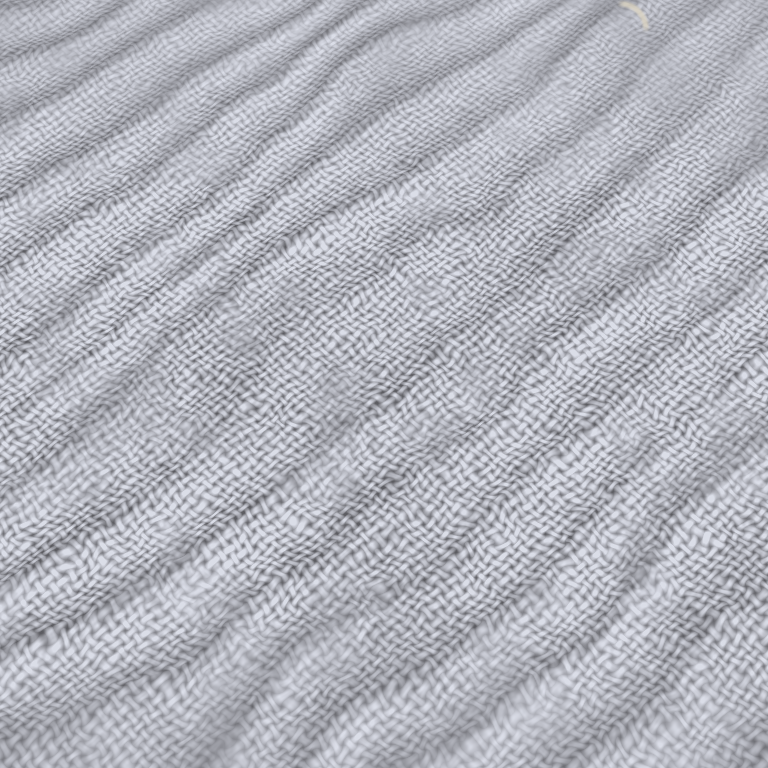
Give the GLSL for this texture, as a three.js fragment shader.

```glsl
// Crinkled grey cotton gauze: a plain weave over soft diagonal folds, seen at a slant.
#define YARNS 92.0
#define FOLDS 10.5
#define PERSPECTIVE 0.38
#define FOLD_SHADE 0.34
#define WEAVE_CONTRAST 0.95
#define FUZZ 0.26
#define SHADOW_COLOR vec3(0.36, 0.36, 0.38)
#define LIGHT_COLOR vec3(0.83, 0.84, 0.88)
#define LINT_COLOR vec3(0.86, 0.83, 0.76)

varying vec2 vUv;

const float PI = 3.14159265;
const vec2 FOLD_DIR = vec2(0.77, 0.64);
const vec2 FOLD_NORMAL = vec2(-0.64, 0.77);
const vec2 WEFT_NORMAL = vec2(0.60, 0.80);

float hash(vec2 p) {
  vec3 q = fract(vec3(p.xyx) * 0.1031);
  q += dot(q, q.yzx + 33.33);
  return fract((q.x + q.y) * q.z);
}

float noise(vec2 p) {
  vec2 i = floor(p);
  vec2 f = fract(p);
  f = f * f * (3.0 - 2.0 * f);
  float low = mix(hash(i), hash(i + vec2(1.0, 0.0)), f.x);
  float high = mix(hash(i + vec2(0.0, 1.0)), hash(i + 1.0), f.x);
  return mix(low, high, f.y);
}

// Height of the cloth: rounded ridges with narrow, wandering valleys
float foldHeight(vec2 q) {
  float along = dot(q, FOLD_DIR);
  float across = dot(q, FOLD_NORMAL);
  float wander = 1.5 * noise(vec2(along * 3.2, across * 5.0) + 20.0)
               + 0.35 * noise(vec2(along * 11.0, across * 9.0) + 50.0);
  float ridge = abs(sin(PI * (across * FOLDS + wander)));
  float lumps = noise(vec2(along * 7.0, across * 21.0) + 80.0);
  float strength = 0.35 + 0.6 * noise(q * 4.0 + 35.0);
  return mix(lumps, ridge, strength);
}

// Brightness of one yarn from its middle to its edge
float yarnProfile(float offset, float id) {
  float halfWidth = 0.47 + 0.12 * hash(vec2(id, 7.0));
  return 1.0 - smoothstep(0.08, halfWidth, abs(offset));
}

// Two yarn sets passing over and under each other
float weave(vec2 w) {
  vec2 id = floor(w);
  vec2 f = fract(w) - 0.5;
  float warpLift = 0.5 + 0.5 * cos(PI * (w.x - 0.5 + id.y));
  float weftLift = 0.5 - 0.5 * cos(PI * (w.y - 0.5 + id.x));
  float warp = yarnProfile(f.y, id.y) * (0.36 + 0.64 * warpLift);
  float weft = yarnProfile(f.x, id.x) * (0.36 + 0.58 * weftLift);
  return max(warp, weft);
}

// A small curled thread end near the top edge
float lint(vec2 p) {
  vec2 d = p - vec2(0.808, 0.962);
  float ring = abs(length(d) - 0.033);
  float sector = smoothstep(-0.006, 0.006, d.x) * smoothstep(-0.006, 0.006, d.y);
  return sector * (1.0 - smoothstep(0.001, 0.006, ring));
}

void main() {
  // Slanted view: the cloth gets finer towards the top
  vec2 q = vUv - 0.5;
  q /= 1.0 - PERSPECTIVE * q.y;

  // Fold light from the upper left
  float height = foldHeight(q);
  float slope = height - foldHeight(q + FOLD_NORMAL * 0.016);
  float foldLight = 0.75 * (height - 0.58) + 0.65 * slope;

  // Yarn coordinates, bent by the folds and by loose weaving
  vec2 bent = q + vec2(0.0, 0.013) * height;
  vec2 w = vec2(dot(bent, WEFT_NORMAL), dot(bent, FOLD_NORMAL)) * YARNS;
  vec2 loose = vec2(noise(w * 0.43), noise(w * 0.43 + 40.0)) - 0.5;
  w += 0.9 * loose + 200.0;

  // Shallow focus: the weave softens towards top and bottom
  float focus = 1.0 - 0.58 * smoothstep(0.62, 1.0, vUv.y)
                    - 0.45 * (1.0 - smoothstep(0.0, 0.28, vUv.y));

  // Stray fibres blur the yarns in patches
  float fibres = noise(vec2(dot(q, FOLD_DIR) * 110.0, dot(q, FOLD_NORMAL) * 260.0) + 300.0)
               + noise(q * 210.0 + 500.0) - 1.0;
  float haze = 1.0 - 0.4 * smoothstep(0.45, 0.85, noise(q * 16.0 + 60.0));

  float tone = 0.67 + FOLD_SHADE * foldLight;
  tone += WEAVE_CONTRAST * focus * haze * (weave(w) - 0.53);
  tone += FUZZ * focus * fibres;
  tone += 0.07 * (noise(q * 5.0 + 90.0) - 0.5);

  vec3 color = mix(SHADOW_COLOR, LIGHT_COLOR, clamp(tone, 0.0, 1.06));
  color = mix(color, LINT_COLOR, 0.8 * lint(vUv));
  gl_FragColor = vec4(color, 1.0);
}
```
